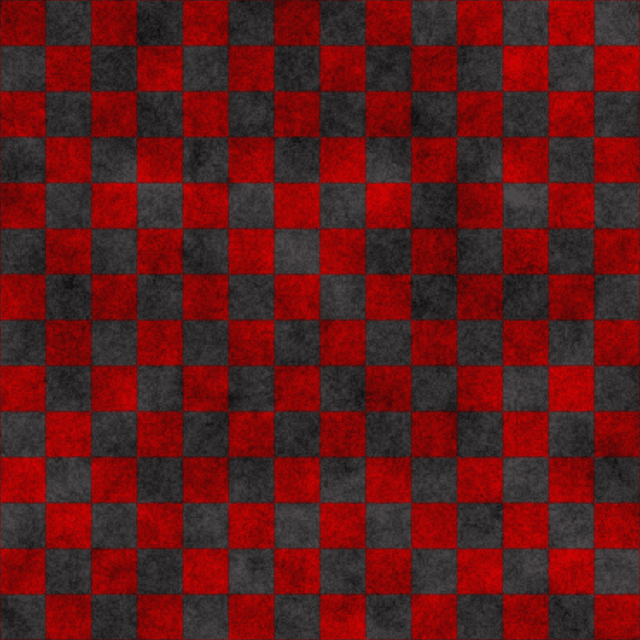
Give the GLSL for this pattern, as a WebGL 2 fragment shader.

```glsl
#version 300 es
precision highp float;
// Worn checkerboard of red and charcoal squares with grain, stains and creases.

uniform vec2 u_resolution;
out vec4 fragColor;

const float CELLS = 14.0;
const vec3 RED_LIGHT = vec3(0.75, 0.015, 0.015);
const vec3 RED_DARK = vec3(0.28, 0.03, 0.03);
const vec3 CHARCOAL_LIGHT = vec3(0.28, 0.265, 0.27);
const vec3 CHARCOAL_DARK = vec3(0.065, 0.06, 0.06);

// Integer hash of a lattice point, returned in 0..1
float hash(vec2 cell, uint seed) {
    uvec2 q = uvec2(ivec2(cell)) * uvec2(1597u, 3571u);
    uint h = (q.x ^ (q.y << 8)) + seed * 7919u;
    h = (h ^ (h >> 16)) * 73244475u;
    h = (h ^ (h >> 15)) * 73244475u;
    h ^= h >> 16;
    return float(h & 65535u) / 65535.0;
}

// Smoothly interpolated value noise
float valueNoise(vec2 p, uint seed) {
    vec2 cell = floor(p);
    vec2 f = fract(p);
    f = f * f * (3.0 - 2.0 * f);
    float low = mix(hash(cell, seed), hash(cell + vec2(1, 0), seed), f.x);
    float high = mix(hash(cell + vec2(0, 1), seed), hash(cell + vec2(1, 1), seed), f.x);
    return mix(low, high, f.y);
}

// Layered noise in 0..1, centred on 0.5
float fbm(vec2 p, uint seed) {
    float sum = 0.0;
    float weight = 0.5;
    float total = 0.0;
    for (uint i = 0u; i < 5u; i++) {
        sum += weight * valueNoise(p, seed + i);
        total += weight;
        weight *= 0.55;
        p = mat2(1.6, 1.2, -1.2, 1.6) * p;
    }
    return sum / total;
}

// Thin wandering lines where warped noise crosses its middle value
float creases(vec2 uv, float scale, uint seed) {
    vec2 warp = vec2(fbm(uv * 22.0, seed), fbm(uv * 22.0, seed + 9u)) - 0.5;
    float ridge = abs(valueNoise(uv * scale + warp * 3.0, seed + 20u) - 0.5);
    float presence = smoothstep(0.4, 0.7, valueNoise(uv * 17.0, seed + 30u));
    return (1.0 - smoothstep(0.0, 0.07, ridge)) * presence;
}

// Fine speckle at two sizes
float grain(vec2 uv) {
    return 0.55 * valueNoise(uv * 370.0, 50u) + 0.45 * valueNoise(uv * 190.0, 51u);
}

// Signed checker: +1 red, -1 charcoal, fading to 0 on the borders
float checker(vec2 p, float softness) {
    vec2 border = 0.5 - abs(fract(p) - 0.5);
    vec2 fade = smoothstep(vec2(0.0), vec2(softness), border);
    vec2 cell = floor(p);
    float parity = mod(cell.x + cell.y, 2.0) * 2.0 - 1.0;
    return parity * fade.x * fade.y;
}

// Surface lightness, from 0 (stained) to 1 (clean)
float surface(vec2 uv) {
    float stains = fbm(uv * 10.0, 1u) - 0.5;
    float mottling = fbm(uv * 45.0, 11u) - 0.5;
    float cellTone = hash(floor(uv * CELLS), 70u) - 0.5;
    float lightness = 0.64 + 0.9 * stains + 0.5 * mottling + 0.12 * cellTone;
    lightness += 0.65 * (grain(uv) - 0.5);
    lightness -= 0.2 * creases(uv, 26.0, 100u) + 0.14 * creases(uv, 48.0, 160u);
    return clamp(lightness, 0.0, 1.1);
}

void main() {
    vec2 uv = gl_FragCoord.xy / u_resolution;

    // Slightly ragged cell borders, at least one pixel soft
    vec2 jitter = vec2(valueNoise(uv * 300.0, 80u), valueNoise(uv * 300.0, 81u)) - 0.5;
    float pixel = CELLS / min(u_resolution.x, u_resolution.y);
    float check = checker(uv * CELLS + jitter * 0.025, max(0.035, pixel));

    float lightness = surface(uv);
    vec3 red = mix(RED_DARK, RED_LIGHT, lightness);
    vec3 charcoal = mix(CHARCOAL_DARK, CHARCOAL_LIGHT, lightness);
    vec3 color = mix(charcoal, red, 0.5 + 0.5 * check);

    // Borders are a little darker than the blend of both colours
    color *= mix(0.85, 1.0, abs(check));
    fragColor = vec4(color, 1.0);
}
```
